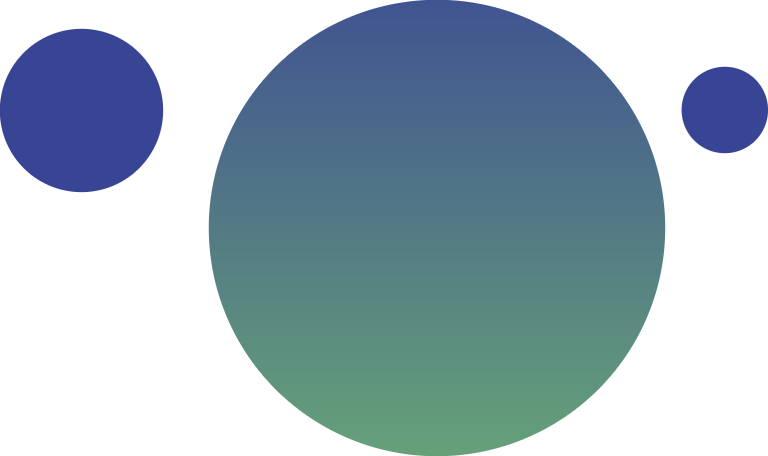
Give the GLSL for this background, as a Shadertoy shader.

```glsl
// Three discs on a white ground: a large one shaded from blue to green,
// flanked by two smaller flat indigo ones. Each disc is a circle distance
// function turned into smooth coverage, in units of the canvas height.

const vec3 WHITE  = vec3(1.0);
const vec3 INDIGO = vec3(0.220, 0.270, 0.580);
const vec3 BLUE   = vec3(0.252, 0.330, 0.565);
const vec3 GREEN  = vec3(0.398, 0.630, 0.475);

// Signed distance to a circle, negative inside
float circleDistance(vec2 p, vec2 center, float radius) {
    return length(p - center) - radius;
}

// Smooth coverage of a shape, one edge width wide
float coverage(float dist, float edgeWidth) {
    return clamp(0.5 - dist / edgeWidth, 0.0, 1.0);
}

// Lay a coloured disc over the colour below it
vec3 paintDisc(vec3 base, vec3 paint, vec2 p, vec2 center, float radius, float edgeWidth) {
    return mix(base, paint, coverage(circleDistance(p, center, radius), edgeWidth));
}

// Vertical blend between two colours across a given height range
vec3 verticalGradient(float y, float bottom, float top, vec3 low, vec3 high) {
    return mix(low, high, clamp((y - bottom) / (top - bottom), 0.0, 1.0));
}

void mainImage(out vec4 fragColor, in vec2 fragCoord) {
    vec2 p = fragCoord / iResolution.y;
    float edgeWidth = 1.0 / iResolution.y;

    // Flat side discs
    vec3 color = paintDisc(WHITE, INDIGO, p, vec2(0.1787, 0.7577), 0.1791, edgeWidth);
    color = paintDisc(color, INDIGO, p, vec2(1.5895, 0.7588), 0.0948, edgeWidth);

    // Shaded main disc
    vec3 shade = verticalGradient(p.y, 0.0, 1.0, GREEN, BLUE);
    color = paintDisc(color, shade, p, vec2(0.9583, 0.5), 0.5005, edgeWidth);

    fragColor = vec4(color, 1.0);
}
```
